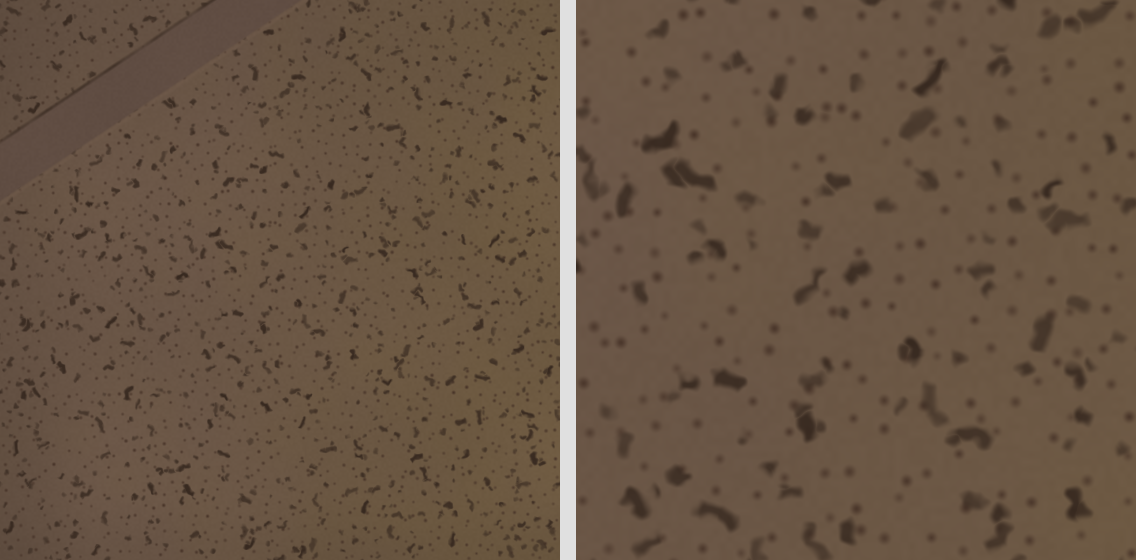
Left: the whole. Right: its middle third, enlarged.
Reproduce this texture procedurally as a WebGL 1 fragment shader.

```glsl
precision highp float;
// Fissured, pin-holed acoustic ceiling tiles crossed by a flat diagonal rail.
uniform vec2 u_resolution;

const vec3 TILE_COOL = vec3(0.416, 0.336, 0.277);
const vec3 TILE_WARM = vec3(0.430, 0.352, 0.255);
const vec3 RAIL = vec3(0.378, 0.303, 0.262);
const vec3 PINHOLE = vec3(0.270, 0.192, 0.150);
const vec3 FISSURE = vec3(0.215, 0.160, 0.124);
const vec2 RAIL_NORMAL = vec2(-0.555, 0.832);
const float RAIL_LOW = 0.533;
const float RAIL_HIGH = 0.621;

float hash(vec2 p, float seed) {
  vec3 q = fract(vec3(p.xyx + seed * 7.31) * vec3(0.1031, 0.1030, 0.0973));
  q += dot(q, q.yzx + 33.33);
  return fract((q.x + q.y) * q.z);
}

float noise(vec2 p, float seed) {
  vec2 i = floor(p);
  vec2 f = fract(p);
  f = f * f * (3.0 - 2.0 * f);
  float low = mix(hash(i, seed), hash(i + vec2(1.0, 0.0), seed), f.x);
  float high = mix(hash(i + vec2(0.0, 1.0), seed), hash(i + vec2(1.0, 1.0), seed), f.x);
  return mix(low, high, f.y);
}

float segment(vec2 p, vec2 a, vec2 b) {
  vec2 ab = b - a;
  vec2 ap = p - a;
  return length(ap - ab * clamp(dot(ap, ab) / (dot(ab, ab) + 1e-7), 0.0, 1.0));
}

vec2 polar(float angle, float len) {
  return len * vec2(cos(angle), sin(angle));
}

// Coverage of bent strokes scattered on a jittered grid; reach 0 gives dots.
float scatter(vec2 p, float cells, float density, float jitter,
              float reach, float radius, float blur, float seed) {
  float cover = 0.0;
  vec2 home = floor(p * cells);
  for (int y = -1; y <= 1; y++) {
    for (int x = -1; x <= 1; x++) {
      vec2 id = home + vec2(float(x), float(y));
      vec2 offset = vec2(hash(id, seed), hash(id, seed + 1.0)) - 0.5;
      vec2 local = p - (id + 0.5 + offset * jitter) / cells;
      float angle = 6.2832 * hash(id, seed + 2.0);
      float bend = 2.0 * (hash(id, seed + 3.0) - 0.5);
      float arm = reach * mix(0.35, 1.0, hash(id, seed + 4.0));
      float d = min(segment(local, vec2(0.0), polar(angle, arm)),
                    segment(local, vec2(0.0), -polar(angle + bend, arm * 0.8)));
      float r = radius * mix(0.75, 1.2, hash(id, seed + 5.0));
      float depth = mix(0.55, 1.0, hash(id, seed + 6.0));
      float present = step(hash(id, seed + 8.0), density);
      float mark = 1.0 - smoothstep(r - blur, r + blur, d);
      cover = max(cover, mark * depth * present);
    }
  }
  return cover;
}

vec3 tileColor(vec2 p) {
  // Uneven warm light, falling off toward the upper and left sides
  float warmth = smoothstep(0.15, 1.05, p.x + 0.15 * (0.5 - p.y));
  warmth += 0.3 * (noise(p * 14.0, 30.0) - 0.5);
  vec3 color = mix(TILE_COOL, TILE_WARM, clamp(warmth, 0.0, 1.0));
  color *= 0.975 + 0.05 * noise(p * 5.0, 40.0);
  color *= 1.0 - 0.06 * smoothstep(0.65, 1.0, p.y);
  color *= 0.93 + 0.07 * smoothstep(-0.03, 0.2, p.x);
  color *= 0.96 + 0.04 * smoothstep(0.0, 0.12, p.y);

  // Fine pinholes, then round pits, short pits and ragged fissures
  float pins = scatter(p, 45.0, 0.88, 0.8, 0.0, 0.0022, 0.0027, 3.0);
  color = mix(color, PINHOLE, pins * 0.9);
  vec2 wobble = vec2(noise(p * 150.0, 50.0), noise(p * 150.0, 60.0)) - 0.5;
  vec2 ragged = p + 0.005 * wobble;
  float dots = scatter(ragged, 33.0, 0.42, 0.95, 0.0012, 0.0031, 0.0027, 45.0);
  float pits = scatter(ragged, 23.0, 0.45, 0.95, 0.0045, 0.0034, 0.0027, 13.0);
  float fissures = scatter(ragged, 20.0, 0.60, 1.0, 0.0115, 0.0036, 0.0028, 27.0);
  return mix(color, FISSURE, max(max(dots * 0.8, pits * 0.9), fissures));
}

void main() {
  vec2 p = gl_FragCoord.xy / u_resolution.y;
  vec3 color = tileColor(p);

  // Rail with a shaded upper joint and a faintly lit lower lip
  float across = dot(p, RAIL_NORMAL);
  float rail = smoothstep(RAIL_LOW - 0.003, RAIL_LOW + 0.003, across)
             * (1.0 - smoothstep(RAIL_HIGH - 0.003, RAIL_HIGH + 0.003, across));
  vec3 railColor = RAIL * (0.985 + 0.03 * noise(p * 9.0, 70.0));
  color = mix(color, railColor, rail);
  float joint = 1.0 - smoothstep(0.0, 0.0055, abs(across - RAIL_HIGH));
  float broken = 0.25 + 0.55 * noise(p * 35.0, 80.0);
  color = mix(color, FISSURE, joint * broken);
  float lip = 1.0 - smoothstep(0.0, 0.006, abs(across - RAIL_LOW + 0.004));
  color = mix(color, TILE_COOL * 1.04, lip * 0.6);

  // Soft grain
  color += 0.012 * (noise(p * 240.0, 90.0) - 0.5);
  gl_FragColor = vec4(color, 1.0);
}
```
